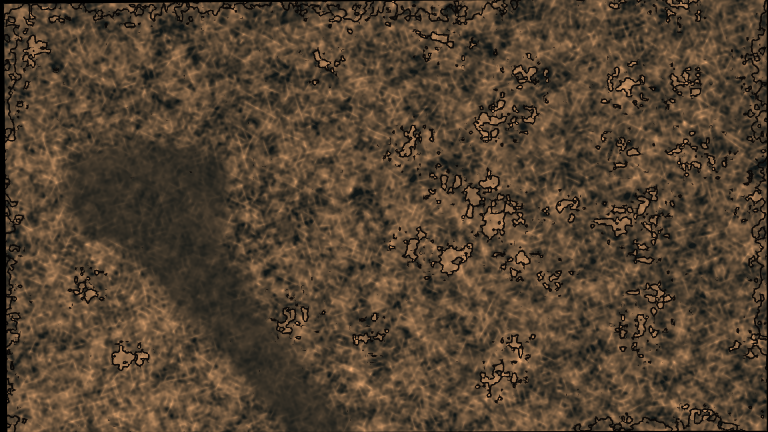
Reproduce this texture procedurally as a WebGL 2 fragment shader.

```glsl
#version 300 es
precision highp float;

uniform vec2 u_resolution;
out vec4 fragColor;

const float GROUND_TONE = 0.325;
const float CLUMP_CONTRAST = 0.46;
const float FIBRE_CONTRAST = 0.72;
const float SHADOW_TONE = 0.195;
const float SHADOW_BLUR = 0.028;
const float PATCH_TONE = 0.56;
const float PATCH_SCALE = 68.0;
const float SCATTER_CELL = 0.155;
const float OUTLINE = 0.0021;
const float BORDER_DEPTH = 0.045;
const vec3 EARTH_SLOPE = vec3(1.0, 0.68, 0.43);
const vec3 EARTH_OFFSET = vec3(0.0, 0.042, 0.055);
const vec3 INK = vec3(0.035, 0.025, 0.02);

float hash(vec2 p) {
    vec3 q = fract(p.xyx * 0.1031);
    q += dot(q, q.yzx + 33.33);
    return fract((q.x + q.y) * q.z);
}

float noise(vec2 p) {
    vec2 i = floor(p), f = fract(p);
    f = f * f * (3.0 - 2.0 * f);
    return mix(mix(hash(i), hash(i + vec2(1, 0)), f.x),
               mix(hash(i + vec2(0, 1)), hash(i + vec2(1, 1)), f.x), f.y);
}

mat2 rotate(float a) {
    return mat2(cos(a), -sin(a), sin(a), cos(a));
}

// Distance to a segment whose radius runs from ra to rb
float taper(vec2 p, vec2 a, vec2 b, float ra, float rb) {
    float h = clamp(dot(p - a, b - a) / dot(b - a, b - a), 0.0, 1.0);
    return length(p - mix(a, b, h)) - mix(ra, rb, h);
}

float smoothMin(float a, float b, float k) {
    float h = max(k - abs(a - b), 0.0) / k;
    return min(a, b) - h * h * k * 0.25;
}

// Broad head narrowing into a slanted handle
float shadowDistance(vec2 p) {
    vec2 q = abs(p - vec2(0.338, 0.56)) - vec2(0.125, 0.035);
    float head = length(max(q, 0.0)) + min(max(q.x, q.y), 0.0) - 0.06;
    float neck = taper(p, vec2(0.36, 0.53), vec2(0.478, 0.335), 0.135, 0.073);
    float handle = taper(p, vec2(0.478, 0.335), vec2(0.77, -0.03), 0.073, 0.06);
    return smoothMin(smoothMin(head, neck, 0.06), handle, 0.05);
}

// Mottled earth crossed by fibres in several directions
float groundTone(vec2 p) {
    float clump = 0.0, fibre = 0.0, strand = 0.0, weight = 0.5;
    for (int i = 0; i < 4; i++) {
        float k = float(i);
        clump += weight * (noise(p * 24.0 * exp2(k) + k * 17.0) - 0.5);
        weight *= 0.62;
        vec2 q = rotate(k * 0.79 + 0.3) * p + 0.012 * noise(p * 18.0 + k * 9.0);
        float n = noise(q * vec2(48.0, 150.0) + k * 31.0);
        fibre += 0.25 * (n - 0.5);
        strand += pow(n, 9.0);
    }
    float broad = noise(p * 3.5 + 4.0) - 0.5;
    float lift = 0.035 * smoothstep(0.95, 0.2, p.y) * smoothstep(1.7, 0.5, p.x);
    return GROUND_TONE + 0.06 * broad + lift + CLUMP_CONTRAST * clump
         + FIBRE_CONTRAST * fibre + 0.1 * strand;
}

// Solid chip, positive inside
float chip(vec2 p, vec2 centre, vec2 radii, float angle) {
    return 2.2 * (1.0 - length(rotate(angle) * (p - centre) / radii.x * vec2(1.0, radii.x / radii.y)));
}

// Jittered clusters, denser to the right
float scatter(vec2 p) {
    float best = -1.0;
    vec2 home = floor(p / SCATTER_CELL);
    for (int y = -1; y <= 1; y++)
    for (int x = -1; x <= 1; x++) {
        vec2 id = home + vec2(x, y);
        vec2 jitter = vec2(hash(id + 7.0), hash(id + 53.0));
        vec2 centre = (id + 0.15 + 0.7 * jitter) * SCATTER_CELL;
        float chance = mix(0.3, 0.6, smoothstep(0.6, 1.1, centre.x));
        chance *= smoothstep(0.02, 0.05, shadowDistance(centre));
        float size = mix(0.034, 0.052, hash(id + 91.0));
        if (hash(id + 19.0) < chance) best = max(best, 1.0 - length((p - centre) * vec2(0.9, 1.1)) / size);
    }
    return best;
}

float edgeBand(float depth, float along, float from, float to) {
    float reach = BORDER_DEPTH * (0.45 + noise(vec2(along * 15.0, from * 40.0 + 3.0)));
    float past = max(max(from - along, along - to), 0.0);
    return 1.7 * (1.0 - depth / reach) - 25.0 * past;
}

void main() {
    vec2 p = gl_FragCoord.xy / u_resolution.y;
    float width = u_resolution.x / u_resolution.y;
    float tone = groundTone(p);

    // Soft cast shadow
    float d = shadowDistance(p) + 0.014 * (noise(p * 40.0) - 0.5);
    float shade = smoothstep(SHADOW_BLUR, -SHADOW_BLUR, d);
    tone = mix(tone, SHADOW_TONE + 0.32 * (tone - GROUND_TONE), shade);

    // Pale patches: scattered clusters, crumbled streaks and solid chips
    float inner = scatter(p);
    inner = max(inner, -taper(p, vec2(1.03, 0.57), vec2(1.18, 0.51), 0.04, 0.04) / 0.04);
    inner = max(inner, -taper(p, vec2(1.516, 0.317), vec2(1.48, 0.22), 0.05, 0.05) / 0.05);
    inner = max(inner, -taper(p, vec2(1.41, 0.48), vec2(1.5, 0.515), 0.04, 0.04) / 0.04);
    inner = max(inner, -taper(p, vec2(1.12, 0.71), vec2(1.21, 0.735), 0.04, 0.04) / 0.04);
    inner = max(inner, chip(p, vec2(1.042, 0.403), vec2(0.062, 0.034), 0.85));
    inner = max(inner, chip(p, vec2(1.134, 0.478), vec2(0.054, 0.033), 0.55));
    inner = max(inner, chip(p, vec2(0.296, 0.174), vec2(0.052, 0.031), 0.1));

    // Ragged crust along the sides
    float border = edgeBand(p.x, p.y, 0.0, 0.94);
    border = max(border, edgeBand(1.0 - p.y, p.x, 0.0, 1.16));
    border = max(border, edgeBand(width - p.x, p.y, 0.7, 0.97));
    border = max(border, edgeBand(width - p.x, p.y, 0.19, 0.63));
    border = max(border, edgeBand(p.y, p.x, 1.39, 1.66));

    // Noise contour turned into a distance in canvas units
    float grain = 0.65 * noise(p * PATCH_SCALE) + 0.35 * noise(p * PATCH_SCALE * 2.1 + 11.0);
    float field = grain - 0.74 + 0.3 * clamp(max(inner, border), -1.0, 2.0);
    float slope = length(vec2(dFdx(field), dFdy(field))) * u_resolution.y;
    float contour = field / max(slope, 9.0);
    float aa = 0.7 / u_resolution.y;
    float fill = smoothstep(-aa, aa, contour);
    float line = 1.0 - smoothstep(OUTLINE - aa, OUTLINE + aa, abs(contour));
    float pale = PATCH_TONE + 0.55 * (tone - GROUND_TONE);
    tone = mix(tone, border > inner ? tone + 0.02 : pale, fill);

    vec3 colour = max(tone, 0.06) * EARTH_SLOPE + EARTH_OFFSET;
    colour = mix(colour, INK, line * 0.95);

    // Thin, slightly tilted black margin
    float margin = min(p.x - 0.017 + 0.008 * p.y, 1.0 - p.y - 0.009 * (1.0 - p.x / 1.2));
    margin = min(margin, min(width - p.x - 0.003, p.y - 0.003 * smoothstep(0.6, 1.7, p.x)));
    colour *= smoothstep(-aa, aa, margin);
    fragColor = vec4(colour, 1.0);
}
```
